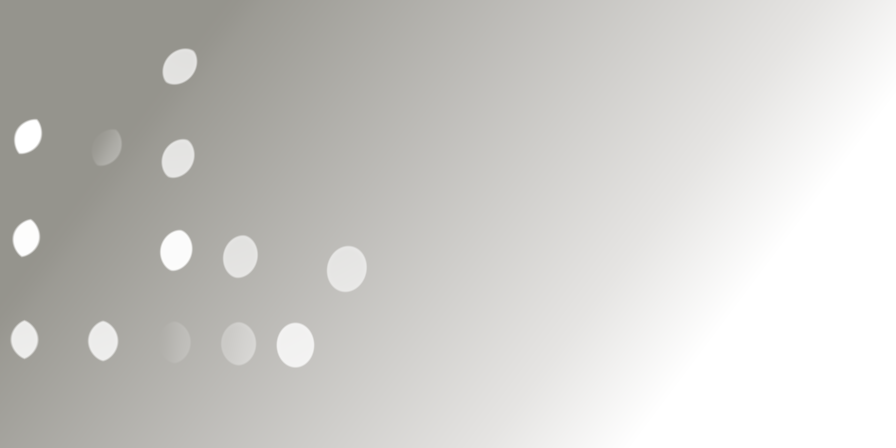
Reproduce this background procedurally as a WebGL 1 fragment shader.

```glsl
precision highp float;
// Warm grey to white diagonal gradient with a curved grid of pale translucent petals.

uniform vec2 u_resolution;

// Lengths are in canvas heights.
const vec3 STONE = vec3(0.585, 0.580, 0.553);
const vec3 SILVER = vec3(0.745, 0.739, 0.724);
const vec3 PEARL = vec3(0.900, 0.896, 0.889);
const vec3 WHITE = vec3(1.0);
const vec4 STOPS = vec4(0.48, 1.17, 1.833, 2.16); // gradient distances
const float SLANT = 0.75;                         // downward share of the gradient

const vec2 GRID_ORIGIN = vec2(0.0547, 0.242);
const vec2 COLUMN_STEP = vec2(0.1836, -0.0031);
const vec2 ROW_STEP = vec2(0.004, 0.2266);
const float COLUMN_SQUEEZE = 0.0081; // columns draw closer to the right
const float ROW_SAG = 0.0107;        // upper rows slope down to the right
const vec2 PETAL_SIZE = vec2(0.0302, 0.0425);
const vec2 PETAL_GROWTH = vec2(0.0029, 0.0018);
const float ROW_NARROWING = 0.0008;
const float ROW_TILT = 0.24;

// Petal opacity in each column, from the bottom row up; zero leaves a gap.
const vec4 COLUMN_0 = vec4(0.82, 0.98, 1.00, 0.00);
const vec4 COLUMN_1 = vec4(0.80, 0.00, 0.20, 0.00);
const vec4 COLUMN_2 = vec4(0.12, 0.96, 0.74, 0.74);
const vec4 COLUMN_3 = vec4(0.36, 0.66, 0.00, 0.00);
const vec4 COLUMN_4 = vec4(0.80, 0.00, 0.00, 0.00);
const vec4 COLUMN_5 = vec4(0.00, 0.62, 0.00, 0.00);

vec3 backdrop(vec2 p) {
  float t = p.x + SLANT * (1.0 - p.y);
  vec3 color = mix(STONE, SILVER, smoothstep(STOPS.x, STOPS.x + 0.12, t)
      * clamp((t - STOPS.x) / (STOPS.y - STOPS.x), 0.0, 1.0));
  color = mix(color, PEARL, clamp((t - STOPS.y) / (STOPS.z - STOPS.y), 0.0, 1.0));
  return mix(color, WHITE, clamp((t - STOPS.z) / (STOPS.w - STOPS.z), 0.0, 1.0));
}

// Coverage of one petal: a pointed lens that rounds into an ellipse as roundness grows.
float petal(vec2 q, vec2 size, float roundness, float opacity) {
  vec2 n = q / size;
  float f = pow(abs(n.x), mix(1.35, 2.0, roundness)) + n.y * n.y - 1.0;
  float blur = 1.1 / u_resolution.y;
  float inside = 1.0 - smoothstep(-blur, blur, 0.5 * f * size.x);

  // Bright rim, dimmer upper centre, and a fading left side on faint petals.
  float rim = smoothstep(-0.45, -0.05, f);
  float shade = mix(0.95 - 0.04 * n.y, 1.04, rim);
  float fade = mix(smoothstep(-1.1, 0.9, n.x) * 1.4, 1.0, smoothstep(0.1, 0.5, opacity));
  return inside * clamp(opacity * mix(shade, 1.0, opacity * opacity) * fade, 0.0, 1.0);
}

vec3 petalColumn(vec3 color, vec2 p, float column, vec4 opacities) {
  for (int i = 0; i < 4; i++) {
    float row = float(i);
    vec2 center = GRID_ORIGIN + column * COLUMN_STEP + row * ROW_STEP
        - column * vec2(COLUMN_SQUEEZE * column, ROW_SAG * row);
    vec2 size = PETAL_SIZE + column * PETAL_GROWTH - vec2(ROW_NARROWING * row, 0.0);
    float c = cos(ROW_TILT * row);
    float s = sin(ROW_TILT * row);
    vec2 q = p - center;
    q = vec2(c * q.x - s * q.y, s * q.x + c * q.y);
    float roundness = min(column / 4.0, 1.0);
    color = mix(color, WHITE, petal(q, size, roundness, opacities[i]));
  }
  return color;
}

void main() {
  vec2 p = gl_FragCoord.xy / u_resolution.y;
  vec3 color = backdrop(p);
  color = petalColumn(color, p, 0.0, COLUMN_0);
  color = petalColumn(color, p, 1.0, COLUMN_1);
  color = petalColumn(color, p, 2.0, COLUMN_2);
  color = petalColumn(color, p, 3.0, COLUMN_3);
  color = petalColumn(color, p, 4.0, COLUMN_4);
  color = petalColumn(color, p, 5.0, COLUMN_5);
  gl_FragColor = vec4(color, 1.0);
}
```
